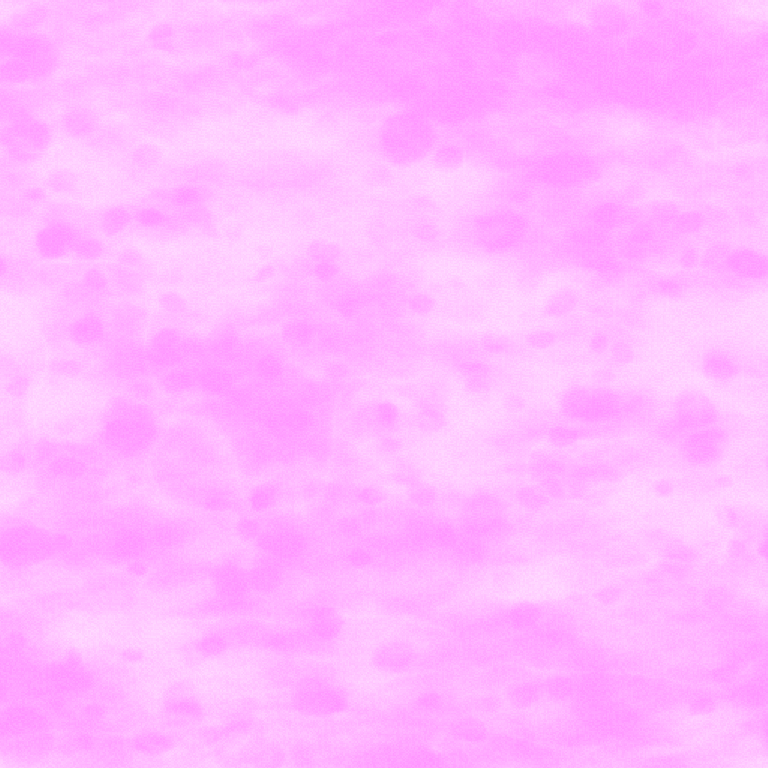
Write a three.js fragment shader that draws this texture.

```glsl
// Mottled pink wash: cloudy patches drawn out sideways, soft round blots,
// faint pale veins and a fine paper grain. Layers of wrapping value noise
// are summed, then eased between a deep and a pale pink.
varying vec2 vUv;

const vec3 DEEP_PINK = vec3(1.0, 0.61, 1.0);
const vec3 PALE_PINK = vec3(1.0, 0.825, 1.0);
const float TONE_RANGE = 1.45;
const float GRAIN_CELLS = 512.0;
const float GRAIN_STRENGTH = 0.058;

float hash(vec2 cell, float seed) {
  return fract(sin(dot(cell, vec2(127.1, 311.7)) + seed * 74.7) * 43758.5453);
}

// Value noise from -1 to 1, repeating after a whole number of cells
float wrapNoise(vec2 uv, vec2 period, float seed) {
  vec2 p = uv * period;
  vec2 cell = floor(p);
  vec2 f = p - cell;
  f = f * f * f * (f * (f * 6.0 - 15.0) + 10.0);
  vec2 lo = mod(cell, period);
  vec2 hi = mod(cell + 1.0, period);
  float bottom = mix(hash(lo, seed), hash(vec2(hi.x, lo.y), seed), f.x);
  float top = mix(hash(vec2(lo.x, hi.y), seed), hash(hi, seed), f.x);
  return 2.0 * mix(bottom, top, f.y) - 1.0;
}

// Octaves of wrapping noise, each shifted so that the lattices do not align
float fbm(vec2 uv, vec2 period, float gain, float seed) {
  float sum = 0.0;
  float amplitude = 1.0;
  for (int i = 0; i < 5; i++) {
    float octave = float(i);
    vec2 shift = vec2(0.137, 0.291) * octave;
    sum += amplitude * wrapNoise(uv + shift, period, seed + octave);
    period *= 2.0;
    amplitude *= gain;
  }
  return sum;
}

vec2 warp(vec2 uv, vec2 period, float amount, float seed) {
  vec2 offset = vec2(fbm(uv, period, 0.5, seed), fbm(uv, period, 0.5, seed + 9.0));
  return uv + amount * offset;
}

// Soft round blots scattered on a wrapping grid, 0 outside and up to 1 inside
float blots(vec2 uv, float count, float share, float seed) {
  vec2 p = uv * count;
  vec2 home = floor(p);
  float cover = 0.0;
  for (int y = -1; y <= 1; y++) {
    for (int x = -1; x <= 1; x++) {
      vec2 cell = home + vec2(float(x), float(y));
      vec2 id = mod(cell, count);
      vec2 center = cell + vec2(hash(id, seed), hash(id, seed + 1.0));
      float radius = mix(0.22, 0.46, hash(id, seed + 2.0));
      float squash = mix(0.9, 1.5, hash(id, seed + 3.0));
      float d = length((p - center) * vec2(1.0, squash)) - radius;
      float present = step(hash(id, seed + 4.0), share);
      float strength = present * mix(0.4, 1.0, hash(id, seed + 5.0));
      cover = max(cover, strength * (1.0 - smoothstep(-0.14, 0.1, d)));
    }
  }
  return cover;
}

// Thin bright lines along the zero crossings of a noise field
float veins(vec2 uv, vec2 period, float seed) {
  float ridge = 1.0 - abs(wrapNoise(uv, period, seed));
  return pow(ridge, 7.0);
}

void main() {
  vec2 bent = warp(vUv, vec2(4.0, 5.0), 0.025, 11.0);
  vec2 rough = warp(vUv, vec2(16.0, 20.0), 0.006, 37.0);

  // Broad patches, smaller mottling and sideways streaks
  float tone = 0.58 * fbm(bent, vec2(3.0, 4.0), 0.5, 61.0);
  tone += 0.68 * fbm(rough, vec2(10.0, 17.0), 0.52, 211.0);
  tone += 0.42 * fbm(bent, vec2(3.0, 16.0), 0.55, 83.0);

  // Blots darken, veins lighten
  tone -= 0.95 * blots(rough, 12.0, 0.36, 101.0);
  tone -= 0.7 * blots(rough, 21.0, 0.36, 131.0);
  tone += 0.4 * veins(rough, vec2(8.0, 13.0), 151.0);
  tone += 0.03;

  vec3 color = mix(DEEP_PINK, PALE_PINK, smoothstep(-TONE_RANGE, TONE_RANGE, tone));

  // Paper grain
  vec2 speck = mod(floor(vUv * GRAIN_CELLS), GRAIN_CELLS);
  color.g += GRAIN_STRENGTH * (hash(speck, 171.0) - 0.5);

  gl_FragColor = vec4(color, 1.0);
}
```
